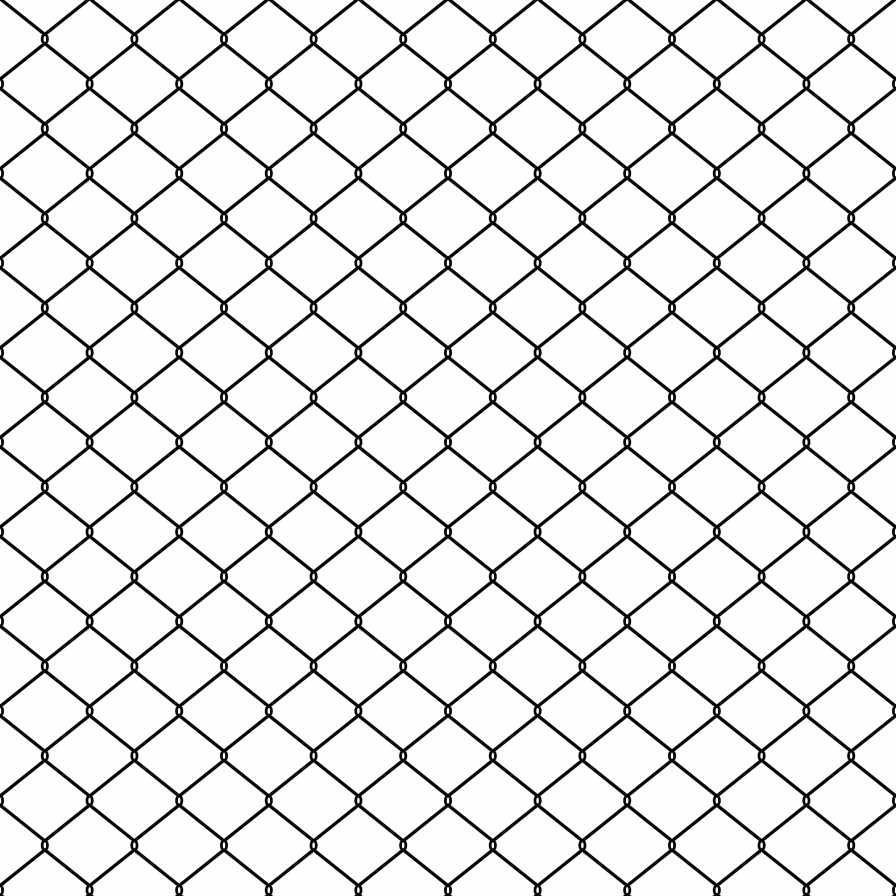
This pattern is drawn by a Shadertoy shader. Its source:

```glsl
#define REPEATS 10.0                // diamonds across and down
#define KNOT_HEIGHT 0.065           // height of the lowest knot row, in cells
#define WIRE_RADIUS 0.0185          // half thickness of the straight wire
#define HOOK_RADIUS 0.0155          // half thickness inside the knot
#define HOOK_SIZE vec2(0.029, 0.050) // half extents of the interlocked bends
#define WIRE_COLOR vec3(0.015)
#define BACK_COLOR vec3(0.995)

float segmentDistance(vec2 p, vec2 a, vec2 b) {
    vec2 ab = b - a;
    float t = clamp(dot(p - a, ab) / dot(ab, ab), 0.0, 1.0);
    return length(p - a - ab * t);
}

// First-order distance to the outline of an ellipse.
float ellipseDistance(vec2 p, vec2 size) {
    float scaled = length(p / size);
    float slope = length(p / (size * size));
    return abs(scaled * (scaled - 1.0) / slope);
}

// Signed distance to the chain-link mesh, in cell units.
float meshDistance(vec2 p) {
    // Fold one cell into a quadrant, then onto its nearer knot.
    vec2 q = abs(fract(p + 0.5) - 0.5);
    if (q.x + q.y > 0.5) q = 0.5 - q;
    q += 1e-5;

    // Straight wire runs from the top of one knot to the foot of the next.
    vec2 top = vec2(0.0, HOOK_SIZE.y);
    float wire = segmentDistance(q, top, vec2(0.5) - top) - WIRE_RADIUS;

    // The two hooked bends enclose a small upright eye.
    float hook = ellipseDistance(q, HOOK_SIZE) - HOOK_RADIUS;
    return min(wire, hook);
}

void mainImage(out vec4 fragColor, in vec2 fragCoord) {
    vec2 cell = fragCoord / iResolution.xy * REPEATS;
    cell.y -= KNOT_HEIGHT;

    // Soften the edge over about one pixel.
    float blur = 0.7 * REPEATS / min(iResolution.x, iResolution.y);
    float ink = 1.0 - smoothstep(-blur, blur, meshDistance(cell));
    fragColor = vec4(mix(BACK_COLOR, WIRE_COLOR, ink), 1.0);
}
```
